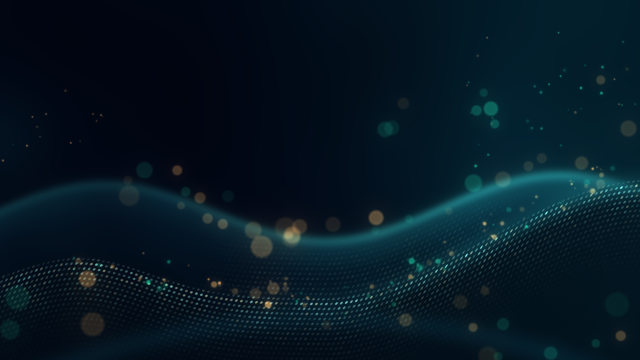
Write a WebGL 2 fragment shader that draws this background.

```glsl
#version 300 es
precision highp float;
uniform vec2 u_resolution;
out vec4 outColor;

const vec3 NIGHT = vec3(0.004, 0.022, 0.072);
const vec3 DEEP_TEAL = vec3(0.010, 0.120, 0.170);
const vec3 SHADE = vec3(0.008, 0.048, 0.085);
const vec3 HAZE = vec3(0.015, 0.100, 0.115);
const vec3 CREST = vec3(0.065, 0.210, 0.190);
const vec3 GOLD = vec3(0.85, 0.58, 0.27);
const vec3 GREEN = vec3(0.10, 0.72, 0.50);
const vec3 PALE = vec3(0.42, 0.62, 0.56);

vec2 hash2(vec2 p) {
    p = vec2(dot(p, vec2(127.1, 311.7)), dot(p, vec2(269.5, 183.3)));
    return fract(sin(p) * 43758.5);
}

float corner(vec2 cell, vec2 f, vec2 o) {
    return dot(hash2(cell + o) * 2.0 - 1.0, f - o);
}

float gradientNoise(vec2 p) {
    vec2 cell = floor(p), f = fract(p);
    vec2 w = f * f * f * (f * (f * 6.0 - 15.0) + 10.0);
    float low = mix(corner(cell, f, vec2(0, 0)), corner(cell, f, vec2(1, 0)), w.x);
    float high = mix(corner(cell, f, vec2(0, 1)), corner(cell, f, vec2(1, 1)), w.x);
    return mix(low, high, w.y);
}

float bell(float d, float width) {
    return exp(-d * d / (width * width));
}

// Heights of the two waves
float backWave(float x) {
    return 0.415 + 0.085 * cos(4.95 * (x - 0.278)) + 0.02 * (x - 0.9);
}

float frontWave(float x) {
    return 0.162 + 0.113 * bell(x - 0.22, 0.28) + 0.33 * smoothstep(0.9, 1.8, x);
}

vec3 backdrop(vec2 p) {
    float side = smoothstep(0.65, 1.95, p.x + 0.25 * p.y);
    vec3 col = mix(NIGHT, DEEP_TEAL, side);
    col += HAZE * 0.45 * bell(length(p - vec2(0.0, 0.60)), 0.15);
    col += HAZE * 0.35 * bell(length(p - vec2(1.35, 0.52)), 0.25);
    return col * (1.0 + 0.25 * gradientNoise(p * 3.0));
}

// Blurred far wave: a soft crest above a fading veil
vec3 farWave(vec2 p) {
    float d = p.y - backWave(p.x);
    float strength = mix(0.35, 1.0, smoothstep(0.3, 1.3, p.x));
    strength *= 1.0 - 0.6 * smoothstep(1.55, 1.75, p.x);
    float veil = smoothstep(0.025, -0.02, d) * exp(min(d, 0.0) / 0.17);
    float crest = bell(d, 0.016) + 0.35 * bell(d + 0.02, 0.05);
    return HAZE * veil * (0.85 + 0.4 * gradientNoise(p * 5.0)) + CREST * crest * strength;
}

// Mesh of dots whose rows run along the near wave
vec3 dotMesh(vec2 p, float pixel) {
    const float DENSITY = 72.0;
    float depth = frontWave(p.x) - p.y;
    vec2 grid = vec2(p.x + 0.45 * depth, depth) * DENSITY;
    vec2 seed = hash2(floor(grid));
    float edge = pixel * DENSITY * 0.8;
    float mark = smoothstep(0.24 + edge, 0.24 - edge, length(fract(grid) - 0.5));
    float below = smoothstep(-0.012, 0.004, depth) * exp(-max(depth, 0.0) * 17.0);
    float middle = smoothstep(0.5, 0.8, p.x) * smoothstep(1.5, 1.2, p.x);
    float above = 0.24 * middle * smoothstep(0.01, -0.01, depth) * exp(min(depth, 0.0) * 9.0);
    above *= smoothstep(0.0, -0.05, p.y - backWave(p.x));
    float patches = 0.8 + 0.7 * gradientNoise(p * 9.0);
    vec3 tint = mix(PALE, GOLD, 0.4 * step(0.72, seed.y));
    return tint * mark * (below + above) * patches * (0.45 + 0.9 * seed.x);
}

// Soft discs in a box, lifted by weighted heights of the back and front waves
vec3 scatter(vec2 p, float pixel, int count, float seed, vec2 low, vec2 high,
             vec2 follow, vec2 sizes, float warmth, float gain) {
    vec3 sum = vec3(0);
    for (int i = 0; i < count; i++) {
        vec2 a = hash2(vec2(float(i), seed));
        vec2 b = hash2(vec2(seed + 7.0, float(i) + 0.5));
        vec2 c = hash2(vec2(float(i) + 31.0, seed + 3.0));
        vec2 center = mix(low, high, vec2(a.x, 0.5 * (a.y + c.x)));
        center.y += dot(follow, vec2(backWave(center.x), frontWave(center.x)));
        float radius = mix(sizes.x, sizes.y, b.x * b.x);
        float d = length(p - center);
        float soft = pixel + radius * 0.12;
        float disc = smoothstep(radius + soft, radius - soft, d);
        disc *= 0.85 + 0.15 * smoothstep(0.5, 1.0, d / radius);
        vec3 tint = mix(GREEN, GOLD, step(b.y, warmth));
        sum += tint * gain * (0.2 + 0.8 * c.y * c.y) * (disc + 0.12 * bell(d, radius * 2.2));
    }
    return sum;
}

void main() {
    vec2 p = gl_FragCoord.xy / u_resolution.y;
    float pixel = 1.0 / u_resolution.y;
    vec3 col = backdrop(p) + farWave(p);

    // Near wave body and the low haze beneath it
    float depth = frontWave(p.x) - p.y;
    col = mix(col, SHADE, 0.65 * smoothstep(-0.02, 0.06, depth));
    col += CREST * 0.35 * bell(depth, 0.035) * smoothstep(0.3, 1.4, p.x);
    float lowCrest = 0.115 - 0.25 * (p.x - 0.9) * (p.x - 0.9);
    col += HAZE * 0.5 * bell(p.y - lowCrest, 0.035);
    col += dotMesh(p, pixel);

    // Bokeh and sparks along the waves
    col += scatter(p, pixel, 28, 4.0, vec2(0.35, -0.05), vec2(1.70, 0.10), vec2(1, 0), vec2(0.010, 0.030), 0.65, 0.42);
    col += scatter(p, pixel, 75, 11.0, vec2(0.15, -0.05), vec2(1.72, 0.08), vec2(0, 1), vec2(0.002, 0.009), 0.60, 0.85);
    col += scatter(p, pixel, 18, 23.0, vec2(0.00, -0.02), vec2(1.78, 0.24), vec2(0), vec2(0.011, 0.038), 0.65, 0.38);

    // Airborne dust and discs on both sides
    col += scatter(p, pixel, 34, 37.0, vec2(1.28, 0.48), vec2(1.78, 0.96), vec2(0), vec2(0.0015, 0.004), 0.25, 0.80);
    col += scatter(p, pixel, 9, 41.0, vec2(1.05, 0.50), vec2(1.78, 0.85), vec2(0), vec2(0.010, 0.024), 0.50, 0.45);
    col += scatter(p, pixel, 14, 53.0, vec2(0.00, 0.45), vec2(0.30, 0.85), vec2(0), vec2(0.0015, 0.003), 0.75, 0.70);

    outColor = vec4(min(col, 1.0), 1.0);
}
```
